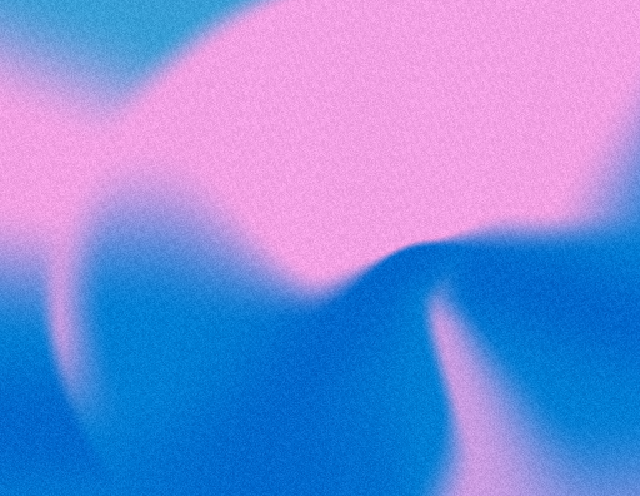
Give the GLSL for this background, as a WebGL 1 fragment shader.

```glsl
precision highp float;
// Grainy gradient of pink and blue: a large soft arc, a rolling wave and a rising plume.

uniform vec2 u_resolution;

const vec3 PINK = vec3(0.95, 0.63, 0.895);
const vec3 AZURE = vec3(0.0, 0.495, 0.83);
const vec3 DEEP = vec3(0.0, 0.41, 0.80);
const vec3 SKY = vec3(0.22, 0.62, 0.84);

float hash(vec2 p) {
  return fract(sin(dot(p, vec2(12.9898, 78.233))) * 43758.5453);
}

float bell(float d, float width) {
  return exp(-d * d / (width * width));
}

// Left rim of the arc at depth t, measured down from the top.
float arcEdge(float t) {
  float d = t - 0.6;
  return 0.07 + 0.75 * d * d + 2.8 * pow(abs(d), 8.0);
}

// Sky, pink and blue bands to the left of the arc.
vec3 outsideColor(float x, float t) {
  float deep = smoothstep(0.65, 0.85, t) - 0.7 * smoothstep(0.88, 1.04, t);
  vec3 sea = mix(AZURE, DEEP, deep);
  vec3 upper = mix(SKY, PINK, smoothstep(-0.06, 0.23, t - 0.5 * x));
  return mix(upper, sea, smoothstep(0.40, 0.70, t - 0.2 * x));
}

// Share of pink above the wave crest, shaded towards the right border.
float wavePink(float x, float t) {
  float crest = 0.465 + 0.135 * smoothstep(0.22, 0.52, x)
    - 0.11 * smoothstep(0.47, 0.67, x)
    - 0.02 * smoothstep(0.65, 0.80, x);
  float blur = 0.18 - 0.135 * smoothstep(0.28, 0.52, x)
    - 0.035 * smoothstep(0.50, 0.62, x)
    + 0.037 * smoothstep(0.67, 0.80, x);
  float shade = 0.85 * smoothstep(1.04, 1.24, x + 0.45 * t);
  return (1.0 - shade) * (1.0 - smoothstep(crest - blur, crest + blur, t));
}

// Share of pink in the plume, crisp on the left and fading to the right.
float plumePink(float x, float t) {
  float left = 0.688 - 0.02 * smoothstep(0.54, 0.61, t)
    + 0.04 * smoothstep(0.60, 0.88, t)
    - 0.03 * smoothstep(0.90, 1.05, t);
  float blur = 0.017 + 0.03 * smoothstep(0.8, 1.0, t);
  float rise = smoothstep(left - blur, left + blur, x);
  float drop = max(t - 0.56, 0.0);
  float fall = smoothstep(0.01 + 0.05 * drop, 0.04 + 0.52 * drop, x - left);
  return 0.82 * rise * (1.0 - fall) * smoothstep(0.53, 0.67, t);
}

vec3 insideColor(float x, float t, float rimDistance) {
  // Two darker currents in the blue.
  float current = bell(x - 0.42 - 0.9 * (1.0 - t) * (1.0 - t),
                       0.12 + 0.14 * smoothstep(0.75, 1.0, t));
  current *= 1.0 - smoothstep(0.60, 0.68, x) * smoothstep(0.54, 0.62, t);
  float eastern = bell(t - 0.53 - 0.4 * (x - 0.7), 0.11) * smoothstep(0.66, 0.75, x);
  vec3 sea = mix(AZURE, DEEP, max(current, eastern));

  // Pink along the rim, above the crest, in the plume and in the low corner.
  float rim = 0.9 * (1.0 - smoothstep(0.005, 0.1, rimDistance))
    * (1.0 - smoothstep(0.64, 0.90, t));
  float corner = 0.5 * smoothstep(0.82, 1.06, t) * smoothstep(0.70, 0.80, x);
  float above = 1.0 - (1.0 - wavePink(x, t)) * (1.0 - rim);
  float below = 1.0 - (1.0 - plumePink(x, t)) * (1.0 - corner);
  return mix(sea, PINK, max(above, below));
}

void main() {
  vec2 uv = gl_FragCoord.xy / u_resolution;
  float x = uv.x;
  float t = 1.0 - uv.y;

  float rimDistance = x - arcEdge(t);
  float rimBlur = 0.02 + 0.06 * (1.0 - t) * (1.0 - t);
  float inside = smoothstep(-0.5 * rimBlur, rimBlur, rimDistance);
  vec3 color = mix(outsideColor(x, t), insideColor(x, t, rimDistance), inside);

  // Fine film grain.
  vec2 cell = floor(uv * vec2(512.0, 396.0));
  float grain = hash(cell) + hash(cell + 71.3) - 1.0;
  gl_FragColor = vec4(clamp(color + 0.06 * grain, 0.0, 1.0), 1.0);
}
```
